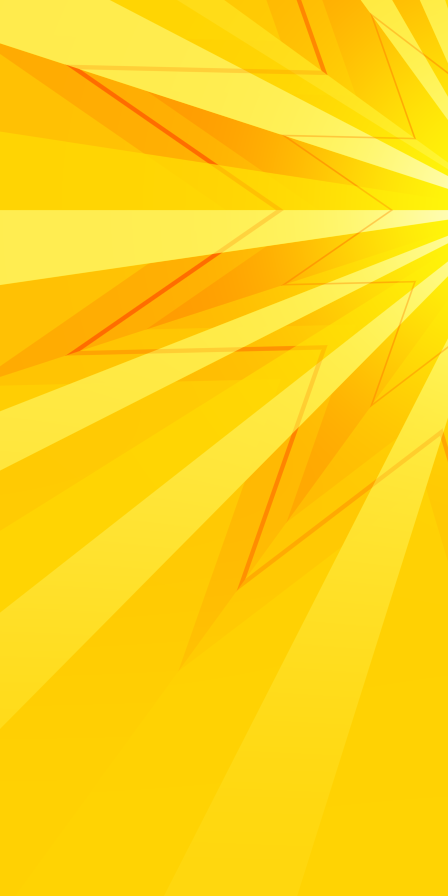
A WebGL 1 fragment shader for this background:

```glsl
precision highp float;
// Golden sunburst: uneven rays fan out from a glow beyond the right edge,
// crossed by concentric ten-pointed stars, two filled and two outlined.
// Rays are angular wedges; stars fold the angle onto one half of a point.
uniform vec2 u_resolution;

const vec2 CENTER = vec2(1.146, 1.531);
const vec3 GOLD   = vec3(1.0, 0.83, 0.012);
const vec3 AMBER  = vec3(1.0, 0.745, 0.015);
const vec3 ORANGE = vec3(1.0, 0.53, 0.0);
const vec3 EMBER  = vec3(1.0, 0.38, 0.0);
const vec3 LEMON  = vec3(1.0, 0.935, 0.34);
const vec3 CREAM  = vec3(1.0, 0.99, 0.72);
const vec3 SUN    = vec3(1.0, 0.96, 0.04);

// Soft-edged mask of the angles between two limits, in degrees.
float wedge(float angle, float from, float to, float soft) {
  return smoothstep(from - soft, from + soft, angle)
       * (1.0 - smoothstep(to - soft, to + soft, angle));
}

// Signed distance to the edge line of a ten-pointed star.
float star(float radius, float angle, float tip) {
  float t = radians(abs(mod(angle, 36.0) - 18.0));
  vec2 q = radius * vec2(cos(t), sin(t));
  vec2 notch = 0.504 * tip * vec2(cos(radians(18.0)), sin(radians(18.0)));
  vec2 normal = normalize(vec2(notch.y, tip - notch.x));
  return dot(q - vec2(tip, 0.0), normal);
}

float fill(float d, float px) {
  return 1.0 - smoothstep(-px, px, d);
}

float stroke(float d, float halfWidth, float px) {
  return 1.0 - smoothstep(halfWidth - px, halfWidth + px, abs(d));
}

float lightRays(float a, float s) {
  return wedge(a, -72.0, -66.0, s) * 0.7
       + wedge(a, -60.0, -54.0, s) * 0.7
       + wedge(a, -36.0, -32.0, s) * 0.25
       + wedge(a, -27.5, -18.0, s) * 0.95
       + wedge(a, 0.0, 8.3, s)
       + wedge(a, 21.4, 26.9, s) * 0.85
       + wedge(a, 38.1, 45.3, s) * 0.8
       + wedge(a, 63.0, 72.5, s) * 0.7;
}

float darkRays(float a, float s) {
  return wedge(a, -66.0, -60.0, s) * 0.6
       + wedge(a, -54.0, -36.0, s) * 0.7
       + wedge(a, -18.0, -8.7, s)
       + wedge(a, 8.3, 18.0, s)
       + wedge(a, 18.0, 21.4, s) * 0.3
       + wedge(a, 26.9, 32.0, s) * 0.55
       + wedge(a, 45.3, 54.0, s) * 0.75
       + wedge(a, 54.0, 63.0, s) * 0.3
       + wedge(a, 72.5, 100.0, s) * 0.35;
}

void main() {
  vec2 p = gl_FragCoord.xy / u_resolution * vec2(1.0, 2.0);
  float px = 0.7 / u_resolution.x;
  vec2 toCenter = CENTER - p;
  float radius = length(toCenter);
  float angle = degrees(atan(toCenter.y, toCenter.x));
  float soft = degrees(px / radius);

  float light = lightRays(angle, soft);
  float dark = darkRays(angle, soft);
  float fade = smoothstep(0.1, 1.15, p.y);

  // Shaded rays.
  vec3 col = mix(GOLD, AMBER, dark * mix(0.15, 0.9, fade));

  // Filled stars, strongest inside the shaded rays.
  float shade = (0.13 + 0.87 * dark) * (1.0 - 0.8 * min(light, 1.0));
  float body = smoothstep(0.15, 0.75, radius) * mix(0.3, 1.0, fade);
  float large = fill(star(radius, angle, 1.273), px);
  float middle = fill(star(radius, angle, 0.862), px);
  col = mix(col, ORANGE, large * shade * body * 0.38);
  col = mix(col, ORANGE, middle * shade * body * 0.55);

  // Light rays, fading toward the foot of the canvas.
  float lightFade = mix(0.2, 1.0, smoothstep(0.0, 1.3, p.y));
  col = mix(col, LEMON, light * lightFade * 0.92);

  // Glow at the source, paler along the light rays.
  float glow = exp(-pow(radius / 0.37, 2.0));
  float halo = exp(-pow(radius / 0.7, 2.0));
  col = mix(col, SUN, min(1.0, glow * 0.95 + halo * 0.2));
  col = mix(col, CREAM, light * min(1.0, glow * 0.9 + halo * 0.2));

  // Star outlines, deep where shaded and faint where lit.
  float ink = mix(0.28, 0.85, dark) * mix(0.65, 1.0, fade);
  vec3 inkColor = mix(ORANGE, EMBER, dark * fade);
  float bold = stroke(star(radius, angle, 1.034), 0.0048, px);
  float thin = stroke(star(radius, angle, 0.539), 0.0018, px);
  col = mix(col, inkColor, bold * ink);
  col = mix(col, ORANGE, thin * (0.4 + 0.25 * dark));

  gl_FragColor = vec4(col, 1.0);
}
```
